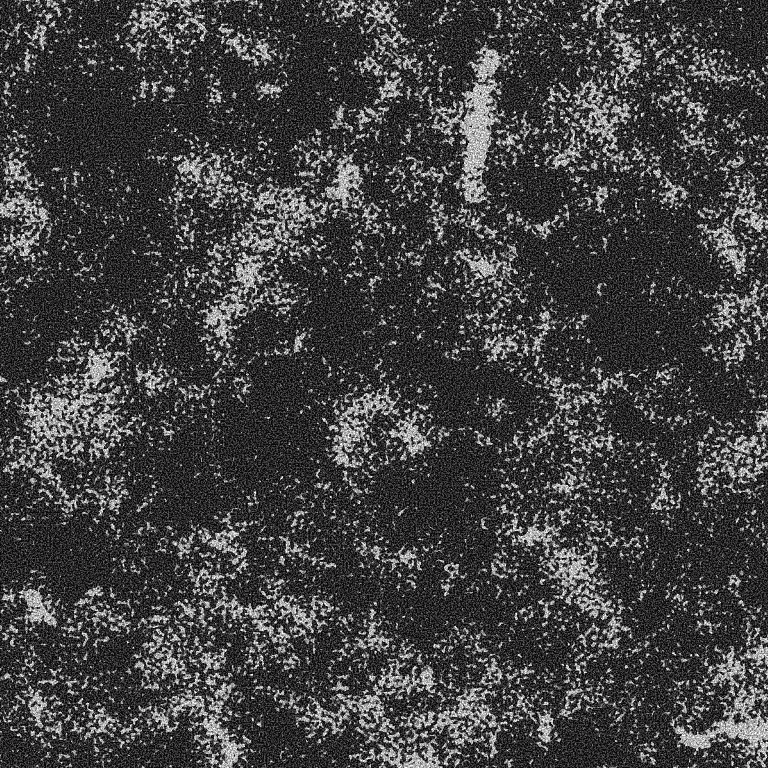
A WebGL 1 fragment shader for this texture:

```glsl
precision highp float;
// Draws a worn black surface with pale clustered flecks, patches and film grain.

uniform vec2 u_resolution;

#define CLOUD_SCALE 4.5     // coarsest clusters across the canvas
#define CLOUD_GAIN 0.35     // strength of each cluster octave
#define FLECK_SCALE 145.0   // flecks across the canvas
#define FLECK_GAIN 0.65
#define GRAIN_SCALE 430.0   // film grain across the canvas
#define GRAIN_GAIN 0.46
#define THRESHOLD 0.26      // higher leaves fewer flecks
#define SOFTNESS 0.13       // half width of the fleck edges
#define DARK_TONE vec3(0.150, 0.147, 0.150)
#define LIGHT_TONE vec3(0.72)

// Unit gradient at a random angle for each lattice point.
vec2 gradientAt(vec2 cell) {
  vec3 p = fract(cell.xyx * vec3(0.1031, 0.1030, 0.0973));
  p += dot(p, p.yzx + 33.33);
  float angle = 6.28318 * fract((p.x + p.y) * p.z);
  return vec2(cos(angle), sin(angle));
}

float gradientNoise(vec2 p) {
  vec2 cell = floor(p);
  vec2 f = p - cell;
  vec2 fade = f * f * f * (f * (f * 6.0 - 15.0) + 10.0);
  vec2 e = vec2(1.0, 0.0);
  float a = dot(gradientAt(cell), f);
  float b = dot(gradientAt(cell + e.xy), f - e.xy);
  float c = dot(gradientAt(cell + e.yx), f - e.yx);
  float d = dot(gradientAt(cell + e.xx), f - e.xx);
  return mix(mix(a, b, fade.x), mix(c, d, fade.x), fade.y);
}

// Turning each layer hides the lattice.
vec2 turn(vec2 p) {
  return vec2(0.8 * p.x - 0.6 * p.y, 0.6 * p.x + 0.8 * p.y);
}

// Two turned layers of noise, for flecks and grain.
float doubleNoise(vec2 p) {
  return gradientNoise(p + 17.3) + 0.85 * gradientNoise(turn(p) * 1.63 + 71.9);
}

// Octaves of near equal strength give ragged clusters.
float clusters(vec2 uv) {
  vec2 p = uv * CLOUD_SCALE + 40.0;
  float sum = 0.0;
  for (int i = 0; i < 4; i++) {
    sum += gradientNoise(p);
    p = turn(p) * 2.1 + 13.7;
  }
  return sum * CLOUD_GAIN;
}

// Thin branching veins and small, nearly solid patches.
float veinsAndPatches(vec2 uv) {
  float crease = abs(gradientNoise(uv * 7.0 + 90.0));
  float broken = smoothstep(-0.1, 0.3, gradientNoise(uv * 9.0 + 31.0));
  float vein = 0.2 * broken * (1.0 - smoothstep(0.0, 0.10, crease));
  float blob = gradientNoise(uv * 12.0 + 55.0)
             + 0.5 * gradientNoise(turn(uv) * 29.0 + 8.0);
  return vein + 2.0 * max(blob - 0.42, 0.0);
}

// One long upright scuff, slightly tilted and ragged at the rim.
float scuff(vec2 uv) {
  vec2 low = vec2(0.612, 0.75);
  vec2 axis = vec2(0.022, 0.175);
  vec2 rel = uv - low;
  float along = clamp(dot(rel, axis) / dot(axis, axis), 0.0, 1.0);
  float dist = length(rel - axis * along);
  float rim = dist + 0.012 * gradientNoise(uv * 45.0 + 20.0);
  return 0.55 * (1.0 - smoothstep(0.007, 0.023, rim));
}

void main() {
  vec2 uv = gl_FragCoord.xy / min(u_resolution.x, u_resolution.y);
  vec2 warp = vec2(gradientNoise(uv * 16.0 + 3.0),
                   gradientNoise(uv * 16.0 + 63.0));
  vec2 bent = uv + 0.02 * warp;

  // Flecks thicken where the clusters, veins and patches are strong.
  float cover = clusters(bent) + veinsAndPatches(bent) + scuff(uv);
  float fleck = FLECK_GAIN * doubleNoise(uv * FLECK_SCALE);
  float light = smoothstep(THRESHOLD - SOFTNESS, THRESHOLD + SOFTNESS,
                           cover + fleck);

  // Grain lies over everything and is stronger on the pale flecks.
  float grain = 0.8 * doubleNoise(uv * GRAIN_SCALE);
  vec3 color = mix(DARK_TONE, LIGHT_TONE, light);
  color += grain * GRAIN_GAIN * mix(1.0, 1.3, light);
  gl_FragColor = vec4(clamp(color, 0.025, 1.0), 1.0);
}
```
